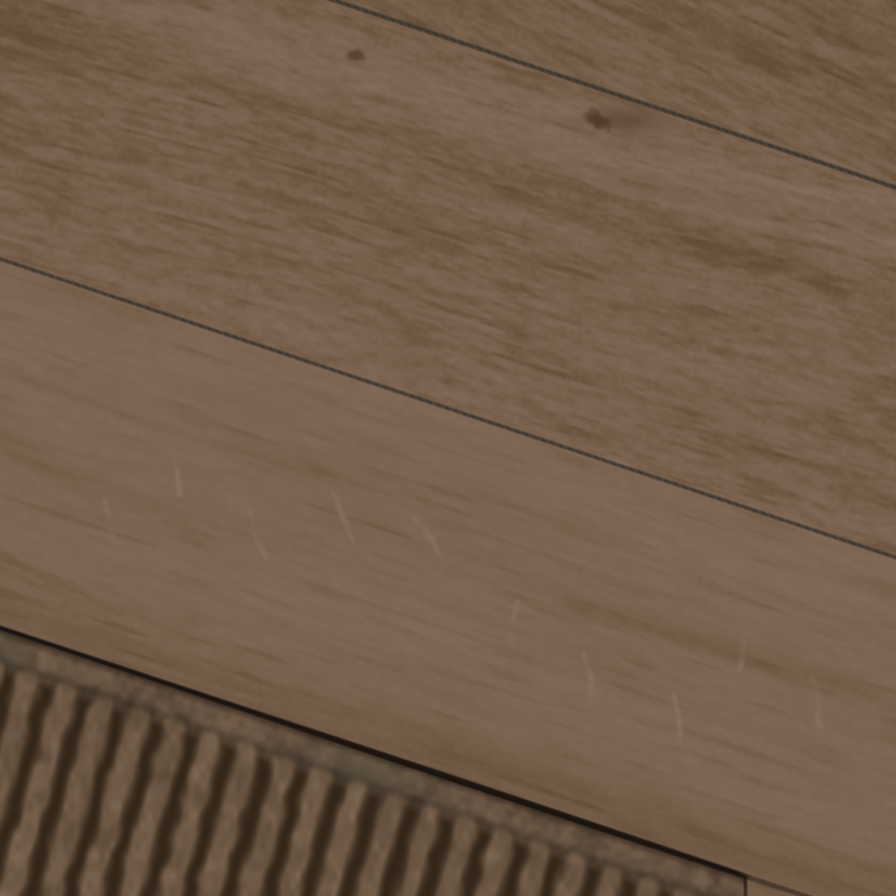
A WebGL 2 fragment shader for this texture:

```glsl
#version 300 es
precision highp float;
uniform vec2 u_resolution;
out vec4 fragColor;

const vec3 WOOD_MID = vec3(0.467, 0.379, 0.301);
const vec3 WOOD_PALE = vec3(0.508, 0.418, 0.348);
const vec3 WOOD_DEEP = vec3(0.405, 0.322, 0.242);
const vec3 KNOT = vec3(0.27, 0.18, 0.12);
const vec3 SCRATCH = vec3(0.57, 0.50, 0.43);
const vec3 SEAM = vec3(0.23, 0.205, 0.18);
const vec3 SHADOW = vec3(0.09, 0.065, 0.045);
const vec3 RIB = vec3(0.47, 0.383, 0.305);
const vec3 GROOVE = vec3(0.19, 0.14, 0.09);
const vec3 MOSS = vec3(0.35, 0.32, 0.25);

const float SLOPE = 1.0 / 3.0;     // fall of the boards to the right
const float SEAM_TOP = 1.124;      // seam heights at the left edge
const float SEAM_MID = 0.711;
const float RUG_EDGE = 0.2995;
const float RIB_START = 0.258;
const float RUG_RIGHT = 0.832;
const float RIB_LEAN = 0.27;
const float RIB_PITCH = 0.0443;
const float RIB_PHASE = 0.456;
const int SCRATCHES = 10;

float hash(vec2 p) {
  vec3 q = fract(vec3(p.xyx) * 0.1031);
  q += dot(q, q.yzx + 33.33);
  return fract((q.x + q.y) * q.z);
}

float noise(vec2 p) {
  vec2 i = floor(p), f = fract(p);
  f = f * f * (3.0 - 2.0 * f);
  return mix(mix(hash(i), hash(i + vec2(1, 0)), f.x),
             mix(hash(i + vec2(0, 1)), hash(i + 1.0), f.x), f.y);
}

// Signed noise, about -1 to 1
float ripple(vec2 p) { return 2.0 * noise(p + 40.0) - 1.0; }

// Soft bump around a centre
float band(float x, float centre, float width) {
  float d = (x - centre) / width;
  return exp(-d * d);
}

float line(float d, float halfWidth, float soft) {
  return 1.0 - smoothstep(halfWidth - soft, halfWidth + soft, abs(d));
}

float segment(vec2 p, vec2 a, vec2 b) {
  vec2 pa = p - a, ba = b - a;
  return length(pa - ba * clamp(dot(pa, ba) / dot(ba, ba), 0.0, 1.0));
}

vec3 wood(vec2 p, float h) {
  float upper = step(SEAM_MID, h), top = step(SEAM_TOP, h);
  float wave = 0.010 * ripple(vec2(p.x * 3.0, h * 5.0)) * upper;
  float g = h + wave + (0.16 * top - 0.05 * upper) * p.x;

  // Grain, from broad streaks to short fibres
  float grain = 0.25 * ripple(vec2(p.x * 2.5, g * 24.0));
  grain += 0.30 * ripple(vec2(p.x * 6.0, g * 80.0));
  grain += 0.36 * ripple(vec2(p.x * 26.0, g * 150.0));
  grain += 0.42 * ripple(vec2(p.x * 70.0, g * 230.0)) * (0.45 + 0.55 * upper);
  grain += 0.22 * ripple(p * 210.0);
  float flecks = smoothstep(0.66, 0.92, noise(vec2(p.x * 14.0, g * 125.0) + 9.0));

  // Tone of each board and its broad streaks
  float tone = mix(0.42, mix(0.0, -0.30, top), upper);
  tone += 0.45 * band(h, 1.06, 0.045) * (1.0 - top);
  tone -= 0.55 * band(h, 0.985, 0.025);
  tone -= 0.55 * band(h, 0.585, 0.007) * band(p.x, 0.15, 0.22);
  tone -= 0.50 * band(h, 0.495, 0.010) * band(p.x, 0.1, 0.22);
  tone -= 0.75 * band(h, 0.545, 0.016) * band(p.x, 0.83, 0.2);
  tone -= 0.80 * band(h, 0.305, 0.065);
  tone -= 0.45 * smoothstep(0.72, 1.0, p.y) * smoothstep(0.3, 0.0, p.x);
  tone += grain * mix(0.55, 0.95, upper);
  tone -= flecks * mix(0.45, 0.55, upper);
  vec3 c = mix(WOOD_MID, WOOD_PALE, clamp(tone, 0.0, 1.3));
  c = mix(c, WOOD_DEEP, clamp(-tone, 0.0, 1.3));

  // Knots with a brown halo
  vec2 k1 = p - vec2(0.398, 0.938), k2 = p - vec2(0.666, 0.866);
  vec2 halo = k2 - vec2(0.03, 0.0);
  float rough = 0.6 + 0.8 * noise(p * 150.0);
  c = mix(c, WOOD_DEEP * 0.9, 0.8 * exp(-dot(halo, halo * vec2(700, 6000))));
  c = mix(c, KNOT, 0.6 * smoothstep(1.3, 0.3, length(k1 * vec2(95, 150)) * rough));
  c = mix(c, KNOT, 0.65 * smoothstep(1.3, 0.3, length(k2 * vec2(65, 110) + vec2(k2.y * 40.0, 0)) * rough));

  // Pale scratches across the lower board
  for (int i = 0; i < SCRATCHES; i++) {
    float n = float(i);
    float x = 0.115 + 0.09 * n + 0.03 * (hash(vec2(n, 3.0)) - 0.5);
    float y = 0.50 + 0.12 * (hash(vec2(n, 8.0)) - 0.5) - x * SLOPE;
    vec2 reach = vec2(-0.013 + 0.018 * hash(vec2(n, 5.0)), 0.026);
    vec2 q = p + vec2(0.004 * ripple(p * 45.0), 0.0);
    float d = segment(q, vec2(x, y) - reach, vec2(x, y) + reach);
    c = mix(c, SCRATCH, 0.45 * smoothstep(0.006, 0.0, d) * noise(p * 70.0 + n));
  }
  return c;
}

vec3 rug(vec2 p, float h) {
  float bumps = ripple(p * vec2(60, 45));
  float across = p.x + RIB_LEAN * (1.0 - p.y) + 0.0035 * bumps;
  float phase = (across - RIB_PHASE) / RIB_PITCH;
  float id = floor(phase + 0.5);
  float crest = 0.5 + 0.5 * cos(6.2832 * (phase - 0.06));
  float light = smoothstep(-0.12, 0.8, crest) * (0.86 + 0.14 * bumps);
  light *= 0.9 + 0.1 * hash(vec2(id, 2.0));
  vec3 ribs = mix(GROOVE, RIB, light);
  ribs += 0.035 * ripple(p * vec2(150, 90)) * light;

  // Woven border and its mossy patches
  vec3 border = RIB * (0.82 + 0.11 * bumps + 0.08 * ripple(p * 130.0));
  float moss = band(p.x, 0.41, 0.05) + band(p.x, 0.0, 0.035);
  border = mix(border, MOSS, 0.5 * min(moss, 1.0));
  border *= 1.0 - 0.25 * band(h, RIB_START + 0.003, 0.007);
  float inRibs = smoothstep(0.009, -0.009, h - RIB_START - 0.008 * (crest - 0.5));
  vec3 c = mix(border, ribs, inRibs);
  return mix(c, SHADOW, 0.55 * smoothstep(RUG_EDGE - 0.014, RUG_EDGE, h));
}

void main() {
  vec2 p = gl_FragCoord.xy / u_resolution;
  float soft = max(0.0018, 0.8 / min(u_resolution.x, u_resolution.y));
  float h = p.y + p.x * SLOPE;
  vec3 c = wood(p, h);

  // Twisted dark seams between boards
  float twist = 0.5 + 0.5 * sin(640.0 * (p.x + 0.6 * h));
  float seams = max(line(h - SEAM_TOP, 0.0024, soft), line(h - SEAM_MID, 0.0020, soft));
  c = mix(c, SEAM, seams * (0.76 + 0.2 * twist));

  // Rug, its right end and the shadow along its edge
  float inRug = smoothstep(soft, -soft, h - RUG_EDGE) * smoothstep(soft, -soft, p.x - RUG_RIGHT);
  c = mix(c, rug(p, h), inRug);
  float weight = mix(0.0024, 0.0038, band(p.x, 0.55, 0.3));
  float edge = line(h - RUG_EDGE, weight, soft);
  c = mix(c, SHADOW, edge * mix(0.92, 0.45, smoothstep(RUG_RIGHT - 0.01, RUG_RIGHT + 0.01, p.x)));
  float end = line(p.x - RUG_RIGHT, 0.0018, soft) * step(h, RUG_EDGE);
  c = mix(c, SHADOW, 0.7 * end);
  fragColor = vec4(c, 1.0);
}
```
